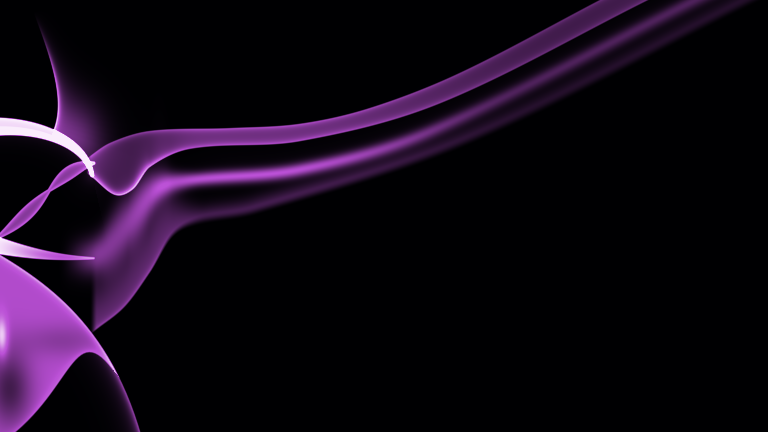
Write a Shadertoy shader that draws this background.

```glsl
const vec3 BACKDROP = vec3(0.0, 0.0, 0.008);
const vec3 VIOLET = vec3(0.73, 0.31, 0.83);
const vec3 HOT = vec3(0.98, 0.93, 0.99);

// Smooth height curve through eight knots, straight beyond both ends
float spline(vec2 k[8], float x) {
    int s = 0;
    for (int i = 1; i < 7; i++) if (x >= k[i].x) s = i;
    vec2 a = k[s], b = k[s + 1];
    vec2 before = k[max(s - 1, 0)], after = k[min(s + 2, 7)];
    float h = b.x - a.x;
    float slopeA = (b.y - before.y) / (b.x - before.x);
    float slopeB = (after.y - a.y) / (after.x - a.x);
    float t = clamp((x - a.x) / h, 0.0, 1.0), u = 1.0 - t;
    float y = u * u * (1.0 + 2.0 * t) * a.y + t * t * (3.0 - 2.0 * t) * b.y
            + h * t * u * (u * slopeA - t * slopeB);
    return y + slopeA * min(x - k[0].x, 0.0) + slopeB * max(x - k[7].x, 0.0);
}

// Approximate signed distance to a spline, positive above it
float above(vec2 p, vec2 k[8]) {
    float e = 0.03;
    float slope = (spline(k, p.x + e) - spline(k, p.x - e)) / (2.0 * e);
    return (p.y - spline(k, p.x)) / sqrt(1.0 + slope * slope);
}

vec2 bezier(vec2 a, vec2 b, vec2 c, vec2 d, float t) {
    float u = 1.0 - t;
    return u * u * u * a + 3.0 * u * t * (u * b + t * c) + t * t * t * d;
}

// Signed distance (positive to the left of travel) and position along a path
vec2 path(vec2 p, vec2 a, vec2 b, vec2 c, vec2 d) {
    const float STEPS = 28.0;
    vec2 best = vec2(100.0, 0.0), start = a;
    for (float i = 1.0; i <= STEPS; i++) {
        vec2 end = bezier(a, b, c, d, i / STEPS);
        vec2 v = end - start, q = p - start;
        float t = clamp(dot(q, v) / dot(v, v), 0.0, 1.0);
        float dist = length(q - v * t);
        float side = v.x * q.y - v.y * q.x < 0.0 ? -1.0 : 1.0;
        if (dist < abs(best.x)) best = vec2(side * dist, (i - 1.0 + t) / STEPS);
        start = end;
    }
    return best;
}

float inside(float d, float soft) { return smoothstep(-soft, soft, d); }

float falloff(float d, float width) { return exp(-abs(d) / width); }

float blob(vec2 p, vec2 center, vec2 size) {
    vec2 q = (p - center) / size;
    return exp(-dot(q, q));
}

// Filled strip with a brighter rim
float strip(float d, float halfWidth, float fill, float rim, float soft) {
    float depth = halfWidth - abs(d);
    return inside(depth, soft) * (fill + rim * falloff(depth, 0.035));
}

// Three long streams sweeping to the upper right
float streams(vec2 p, float soft) {
    float top = -above(p, vec2[8](vec2(1.77, 5.67), vec2(2.29, 6.02), vec2(3.12, 6.27),
        vec2(4.79, 6.33), vec2(6.25, 6.42), vec2(7.71, 6.75), vec2(9.58, 7.48), vec2(12.5, 9.0)));
    float low = above(p, vec2[8](vec2(1.92, 5.31), vec2(2.4, 4.94), vec2(2.77, 5.06),
        vec2(3.12, 5.52), vec2(3.96, 5.9), vec2(6.25, 6.06), vec2(9.17, 6.85), vec2(13.5, 9.0)));
    float ridge = above(p, vec2[8](vec2(1.46, 3.6), vec2(2.12, 3.75), vec2(2.67, 4.37),
        vec2(3.23, 5.04), vec2(3.85, 5.23), vec2(6.25, 5.46), vec2(8.96, 6.25), vec2(14.52, 9.0)));
    float hem = above(p, vec2[8](vec2(1.98, 2.12), vec2(2.6, 2.62), vec2(3.12, 3.33),
        vec2(3.58, 4.06), vec2(4.06, 4.31), vec2(5.33, 4.54), vec2(9.77, 6.0), vec2(15.83, 9.0)));

    float far = smoothstep(5.5, 12.0, p.x);
    float bulb = 1.0 - smoothstep(2.6, 4.2, p.x);
    float fill = mix(0.56, 0.33, max(far, bulb));
    float rim = mix(0.5, 0.28, far);
    float v = inside(top, soft) * inside(low, soft) * inside(p.x - 1.85, 0.06)
            * (fill + rim * falloff(top, 0.05) + (rim + 0.8 * bulb) * falloff(low, 0.06));

    float near = 1.0 - smoothstep(2.4, 4.2, p.x);
    float spread = mix(0.14, 0.36, near);
    float power = mix(0.95, 0.36, smoothstep(5.5, 11.0, p.x)) * mix(1.0, 0.7, near);
    v += power * exp(-ridge * ridge / (spread * spread)) * smoothstep(1.2, 2.1, p.x);
    v += 0.1 * inside(ridge, 0.1) * falloff(ridge, 0.25) * smoothstep(3.0, 5.0, p.x);

    float fold = 1.0 - smoothstep(3.1, 4.3, p.x);
    float body = inside(hem - mix(0.08, 0.0, fold), mix(0.11, 0.025, fold));
    float reach = max(hem, 0.0) / mix(0.3, 0.75, fold);
    v += body * exp(-reach * reach) * mix(0.5, 0.27, far) * inside(p.x - 1.95, 0.08);
    v += body * fold * 0.4 * falloff(hem, 0.05) * inside(p.x - 1.95, 0.08);
    return v;
}

// Glowing lobe with a dark arch cut from its base
float lobe(vec2 p, float soft) {
    float outer = -path(p, vec2(-0.1, 3.75), vec2(1.0, 3.1), vec2(2.3, 2.2), vec2(2.95, -0.1)).x;
    float arch = path(p, vec2(0.2, -0.1), vec2(1.5, 0.9), vec2(1.55, 2.35), vec2(2.35, 1.3)).x;
    float fill = 0.95 - 0.22 * blob(p, vec2(1.3, 1.9), vec2(0.9, 0.35))
               - 0.6 * blob(p, vec2(0.2, 0.9), vec2(0.45, 0.8))
               + 0.7 * blob(p + vec2(0.0, 0.3 * p.x), vec2(0.04, 2.0), vec2(0.12, 0.4));
    float v = inside(arch, soft) * (fill + 0.25 * falloff(arch, 0.07));
    v += 0.65 * falloff(outer, 0.05) + 0.3 * inside(-arch, soft) * falloff(outer, 0.2);
    return v * inside(outer, soft);
}

// Crossing strips and the thin flare at the left
float tangle(vec2 p, float soft) {
    vec2 bow = path(p, vec2(-0.1, 6.36), vec2(0.9, 6.4), vec2(1.8, 6.0), vec2(1.92, 5.35));
    vec2 twist = path(p, vec2(1.95, 5.6), vec2(1.2, 5.5), vec2(0.9, 4.7), vec2(-0.05, 4.05));
    vec2 blade = path(p, vec2(-0.1, 3.9), vec2(0.5, 3.75), vec2(1.1, 3.62), vec2(1.95, 3.62));
    vec2 flare = path(p, vec2(0.7, 8.75), vec2(1.1, 7.7), vec2(1.35, 6.9), vec2(1.12, 6.3));

    float v = strip(bow.x, mix(0.19, 0.04, bow.y), 1.6, 0.4, soft);
    v += 0.22 * falloff(bow.x, 0.16) * inside(-bow.x, soft);
    v += strip(twist.x, 0.035 + 0.1 * abs(sin(6.2832 * twist.y)), 0.7, 0.7, soft);
    v += strip(blade.x, mix(0.18, 0.02, blade.y), mix(1.7, 0.6, blade.y), 0.3, soft);

    float glow = 0.75 * flare.y * falloff(flare.x, 0.1 + 0.38 * flare.y * flare.y);
    float line = 1.3 * smoothstep(0.0, 0.6, flare.y) * falloff(flare.x, 0.035);
    float haze = 0.35 * blob(p, vec2(1.65, 6.1), vec2(0.5, 0.7));
    return v + inside(flare.x, soft) * inside(bow.x, soft) * (glow + line + haze);
}

void mainImage(out vec4 fragColor, in vec2 fragCoord) {
    vec2 p = fragCoord / iResolution.xy * vec2(16.0, 9.0);
    float soft = 9.0 / iResolution.y;
    float light = streams(p, soft) + lobe(p, soft) + tangle(p, soft);
    vec3 color = BACKDROP + VIOLET * min(light, 1.0);
    color = mix(color, HOT, smoothstep(0.95, 1.8, light));
    fragColor = vec4(color, 1.0);
}
```
